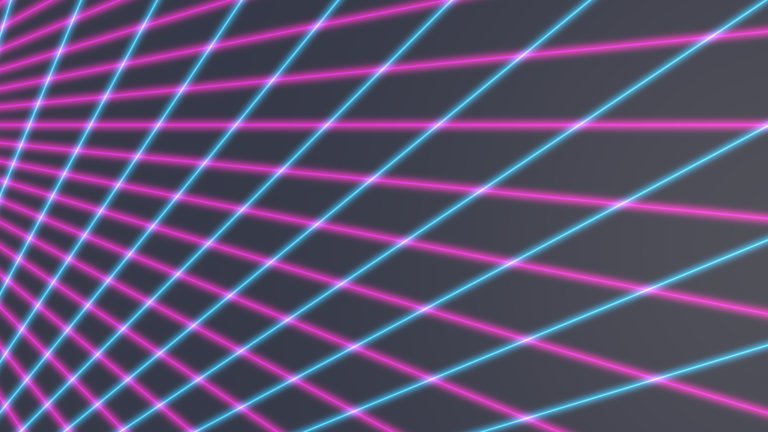
Write a Shadertoy shader that draws this background.

```glsl
// Two fans of neon beams, pink and cyan, crossing over a slate backdrop.
// Each fan folds the polar angle around an off-canvas apex into equal steps;
// every ray has a soft Gaussian halo and a thin bright core, added as light.

#define RAY_STEP (3.14159265 / 32.0)      // angle between neighbouring rays
#define PINK_APEX vec2(-0.4213, 0.7106)   // in canvas heights
#define CYAN_APEX vec2(-0.4190, -0.4653)
#define PINK_HALO_WIDTH 0.0130
#define CYAN_HALO_WIDTH 0.0110
#define CORE_WIDTH 0.0021
#define PINK_HALO vec3(0.53, 0.00, 0.34)
#define PINK_CORE vec3(0.15, 0.00, 0.25)
#define CYAN_HALO vec3(0.03, 0.34, 0.46)
#define CYAN_CORE vec3(0.12, 0.32, 0.24)

float gaussian(float d, float width) {
    float t = d / width;
    return exp(-t * t);
}

// Halo (x) and core (y) strength of the rays around an apex
vec2 rayFan(vec2 p, vec2 apex, float haloWidth) {
    vec2 q = p - apex;
    float radius = length(q);
    float angle = atan(q.y, q.x);
    float nearest = round(angle / RAY_STEP);
    float coreWidth = max(CORE_WIDTH, 0.6 / iResolution.y);

    // Neighbouring rays are included so that close halos blend smoothly
    vec2 dark = vec2(1.0);
    for (int i = -1; i <= 1; i++) {
        float rayAngle = (nearest + float(i)) * RAY_STEP;
        float d = radius * sin(angle - rayAngle);
        dark *= 1.0 - vec2(gaussian(d, haloWidth), gaussian(d, coreWidth));
    }
    return 1.0 - dark;
}

// Slate gradient, lightest at the right side
vec3 backdrop(vec2 p) {
    vec3 lightSlate = vec3(0.315, 0.315, 0.350);
    vec3 darkSlate = vec3(0.213, 0.225, 0.285);
    float d = distance(p, vec2(1.85, 0.42));
    return mix(lightSlate, darkSlate, smoothstep(0.0, 1.4, d));
}

void mainImage(out vec4 fragColor, in vec2 fragCoord) {
    vec2 p = fragCoord / iResolution.y;

    vec2 pink = rayFan(p, PINK_APEX, PINK_HALO_WIDTH);
    vec2 cyan = rayFan(p, CYAN_APEX, CYAN_HALO_WIDTH);

    vec3 color = backdrop(p);
    color += PINK_HALO * pink.x + PINK_CORE * pink.y;
    color += CYAN_HALO * cyan.x + CYAN_CORE * cyan.y;

    fragColor = vec4(min(color, 1.0), 1.0);
}
```
